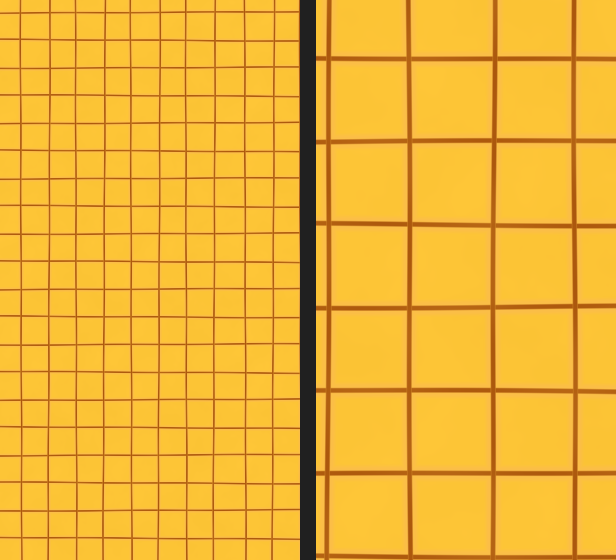
Left: the whole. Right: its middle third, enlarged.
Reproduce this pattern procedurally as a WebGL 1 fragment shader.

```glsl
precision highp float;
// A yellow sheet ruled with thin red-brown lines, 11 down and 20 across.
// Lines repeat in pairs that lean opposite ways, so cells alternate between
// wide and narrow; a soft pale fringe and faint mottling give a printed look.
uniform vec2 u_resolution;

// Distance to the nearest of two lines that repeat once per unit.
float pairDistance(float x, float first, float second) {
  float a = abs(fract(x - first + 0.5) - 0.5);
  float b = abs(fract(x - second + 0.5) - 0.5);
  return min(a, b);
}

// Coverage of a line with the given half width and edge softness.
float ink(float dist, float halfWidth, float soft) {
  return 1.0 - smoothstep(halfWidth - soft, halfWidth + soft, dist);
}

// Slow uneven tone from layered sines.
float mottle(vec2 p) {
  float sum = 0.0;
  float gain = 0.5;
  for (int i = 0; i < 4; i++) {
    sum += gain * sin(p.x + 1.7 * sin(p.y)) * sin(p.y + 1.3 * sin(p.x));
    p = mat2(1.6, 1.2, -1.2, 1.6) * p + 2.3;
    gain *= 0.5;
  }
  return sum;
}

void main() {
  vec2 uv = gl_FragCoord.xy / u_resolution;
  uv.y = 1.0 - uv.y;

  // One unit spans a pair of lines.
  vec2 pairs = vec2(5.45, 10.12);
  vec2 p = uv * pairs - vec2(0.37, 0.237);
  vec2 pixel = pairs / u_resolution;
  vec2 soft = max(0.6 * pixel, vec2(0.006));

  // The last columns sit slightly farther right.
  float column = p.x - 0.073 * step(3.81, p.x);
  vec2 wobble = 0.004 * sin(p.yx * 2.3 + floor(p * 2.0 + 0.5) * 1.9);

  // Paired lines lean gently in opposite directions.
  vec2 dist = vec2(
    pairDistance(column + wobble.x, 0.026 * uv.y, 0.542 - 0.04 * uv.y),
    pairDistance(p.y + wobble.y, -0.026 * uv.x, 0.474 + 0.033 * uv.x));

  float vertical = ink(dist.x, 0.014, soft.x);
  float horizontal = ink(dist.y, 0.014, soft.y);
  float fringe = 1.0 - smoothstep(0.025, 0.06, min(dist.x, dist.y));

  // Ground, fringe, then the two sets of lines.
  vec3 color = vec3(0.99, 0.77, 0.21) + 0.008 * mottle(p * 3.0);
  color = mix(color, vec3(0.985, 0.74, 0.29), 0.85 * fringe);
  float wear = 0.94 + 0.06 * sin(p.x * 5.1 + 2.0 * sin(p.y * 3.7));
  color = mix(color, vec3(0.67, 0.34, 0.05), vertical * wear);
  color = mix(color, vec3(0.68, 0.35, 0.05), horizontal * wear * (1.0 - 0.8 * vertical));
  gl_FragColor = vec4(color, 1.0);
}
```
